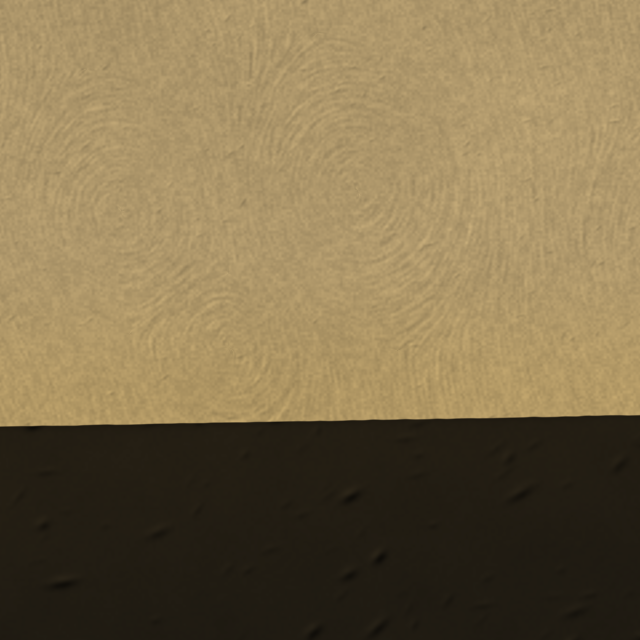
Give the GLSL for this texture, as a Shadertoy shader.

```glsl
// Trowelled sandy plaster wall with swirling strokes above a dark, faintly bumpy band.

const vec3 PLASTER = vec3(0.683, 0.592, 0.417);
const vec3 PLASTER_WARM = vec3(0.690, 0.590, 0.388);
const vec3 BAND_TOP = vec3(0.140, 0.117, 0.075);
const vec3 BAND_LOW = vec3(0.122, 0.104, 0.070);
const float EDGE_LEFT = 0.333;       // band height at the left side
const float EDGE_SLOPE = 0.0185;
const float STROKE_SCALE = 165.0;    // trowel ridges per canvas
const float STROKE_LENGTH = 0.036;
const float STROKE_GAIN = 0.27;
const float GRAIN_SCALE = 240.0;
const float GRAIN_GAIN = 0.085;
const int STROKE_STEPS = 9;
const vec2 LIGHT_SHIFT = vec2(-0.0026, 0.0026);

// Trowel swirls: centre and radius
const int SWIRL_COUNT = 4;
const vec3 SWIRLS[SWIRL_COUNT] = vec3[](
    vec3(0.56, 0.70, 0.18), vec3(0.19, 0.67, 0.16),
    vec3(0.36, 0.455, 0.11), vec3(1.10, 0.60, 0.17));

float hash(vec2 p) {
    vec3 q = fract(vec3(p.xyx) * 0.1031);
    q += dot(q, q.yzx + 33.33);
    return fract((q.x + q.y) * q.z);
}

float noise(vec2 p) {
    vec2 i = floor(p), f = fract(p);
    f = f * f * (3.0 - 2.0 * f);
    return mix(mix(hash(i), hash(i + vec2(1, 0)), f.x),
               mix(hash(i + vec2(0, 1)), hash(i + vec2(1, 1)), f.x), f.y);
}

float fbm(vec2 p) {
    float sum = 0.0, amp = 0.5;
    for (int i = 0; i < 4; i++) {
        sum += amp * noise(p);
        p = p * 2.03 + 17.1;
        amp *= 0.5;
    }
    return sum;
}

// Stroke direction; doubled angles let opposite tangents blend
vec2 strokeDirection(vec2 p) {
    vec2 blend = 0.13 * vec2(-0.88, -0.47);
    for (int i = 0; i < SWIRL_COUNT; i++) {
        vec2 d = p - SWIRLS[i].xy;
        float r = length(d) + 1e-4;
        vec2 t = vec2(-d.y, d.x) / r;
        float k = r / SWIRLS[i].z;
        blend += exp(-k * k) * vec2(t.x * t.x - t.y * t.y, 2.0 * t.x * t.y);
    }
    float angle = 0.5 * atan(blend.y, blend.x) + 0.5 * (fbm(p * 9.0) - 0.47);
    return vec2(cos(angle), sin(angle));
}

// Noise smeared along the strokes and lit from the upper left
float strokeRelief(vec2 p) {
    vec2 dir = strokeDirection(p);
    float sum = 0.0;
    for (int i = 0; i < STROKE_STEPS; i++) {
        float s = float(i) / float(STROKE_STEPS - 1) - 0.5;
        vec2 q = p + dir * s * STROKE_LENGTH;
        sum += noise(q * STROKE_SCALE) - noise((q + LIGHT_SHIFT) * STROKE_SCALE);
    }
    return sum / float(STROKE_STEPS);
}

// Scattered slanted lumps: bright upper flank, dark lower flank
float lumps(vec2 p, float cells, float density, float size) {
    vec2 g = p * cells, home = floor(g);
    float sum = 0.0;
    for (int y = -1; y <= 1; y++)
    for (int x = -1; x <= 1; x++) {
        vec2 id = home + vec2(x, y);
        if (hash(id + 71.3) > density) continue;
        vec2 d = g - id - vec2(hash(id + 3.7), hash(id + 9.2));
        float a = 0.1 + 0.9 * hash(id + 5.5);
        d = mat2(cos(a), -sin(a), sin(a), cos(a)) * d / size;
        d.x /= 1.2 + 1.8 * hash(id + 2.4);
        sum += (d.y - 0.25) * exp(-dot(d, d)) * (0.4 + hash(id + 8.8));
    }
    return sum;
}

vec3 plasterColor(vec2 p, float aboveEdge) {
    vec3 color = mix(PLASTER_WARM, PLASTER, smoothstep(0.0, 0.3, aboveEdge));
    float shade = 1.0 + 0.09 * (fbm(p * 5.0 + 4.0) - 0.47);
    shade += 0.035 * (p.x - 0.5) * smoothstep(0.4, 1.0, p.y);
    shade += STROKE_GAIN * strokeRelief(p) * (0.65 + 0.75 * fbm(p * 7.0));
    shade += GRAIN_GAIN * (noise(p * GRAIN_SCALE) - 0.5);
    shade += 0.06 * (noise(p * 90.0 + 31.0) - 0.5);
    shade += 0.13 * lumps(p, 34.0, 0.22, 0.10);    // pits and crumbs
    shade += 0.03 * exp(-aboveEdge * 180.0);       // lit lip
    return color * shade;
}

vec3 bandColor(vec2 p, float belowEdge) {
    vec3 color = mix(BAND_TOP, BAND_LOW, smoothstep(0.0, 0.33, belowEdge + 0.1 * (p.x - 0.5)));
    float shade = 1.0 + 0.10 * (fbm(p * 14.0) - 0.47) + 0.05 * (noise(p * 170.0) - 0.5);
    shade += 0.75 * lumps(p + 2.0, 11.0, 0.32, 0.085);
    shade += 0.22 * lumps(p + 5.0, 22.0, 0.30, 0.13);
    shade -= 0.22 * exp(-belowEdge * 220.0);
    return color * shade;
}

void mainImage(out vec4 fragColor, in vec2 fragCoord) {
    vec2 p = fragCoord / iResolution.xy;
    float edge = p.y - EDGE_LEFT - EDGE_SLOPE * p.x - 0.0012 * (noise(vec2(p.x * 60.0, 2.0)) - 0.5);
    float soft = max(1.0 / iResolution.y, 0.0012);
    vec3 wall = plasterColor(p, max(edge, 0.0));
    vec3 band = bandColor(p, max(-edge, 0.0));
    fragColor = vec4(mix(band, wall, smoothstep(-soft, soft, edge)), 1.0);
}
```
